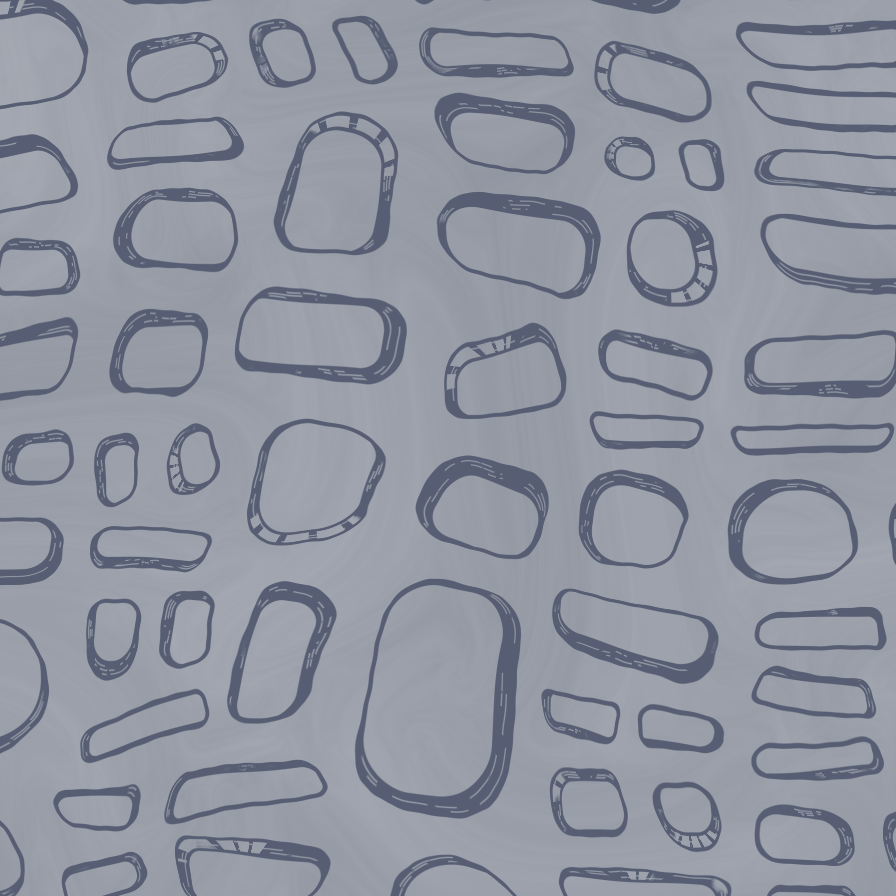
Reproduce this pattern procedurally as a WebGL 1 fragment shader.

```glsl
precision highp float;
// Hand-inked cobblestones with uneven brush outlines on mottled blue-grey.
uniform vec2 u_resolution;

const vec3 INK = vec3(0.34, 0.37, 0.45);
const vec3 GREY_DEEP = vec3(0.565, 0.587, 0.63);
const vec3 GREY_PALE = vec3(0.64, 0.66, 0.697);

float hash(float id, float channel) {
  return fract(sin(id * 12.9898 + channel * 78.233) * 43758.5453);
}

vec2 rotate(vec2 p, float a) {
  float c = cos(a), s = sin(a);
  return vec2(c * p.x + s * p.y, c * p.y - s * p.x);
}

// Smooth hand wobble from two layers of sines.
vec2 wobble(vec2 p, float freq, float amp) {
  return amp * (sin(p.yx * freq + vec2(0.4, 2.1))
       + 0.5 * sin(p * freq * 2.3 + vec2(4.0, 1.0)));
}

// Cloudy mottling from folded, layered sines; roughly -1 to 1.
float clouds(vec2 p) {
  float sum = 0.0, amp = 0.42;
  for (int i = 0; i < 7; i++) {
    p = rotate(p, 0.9) * 1.75 + 3.1;
    p += 0.8 * sin(p.yx * 1.3 + float(i));
    sum += amp * sin(p.x) * cos(p.y);
    amp *= 0.78;
  }
  return sum;
}

// Rounded box with one radius per corner.
float roundBox(vec2 p, vec2 extent, vec4 radii) {
  vec2 side = p.x > 0.0 ? radii.xy : radii.zw;
  float r = p.y > 0.0 ? side.x : side.y;
  vec2 q = abs(p) - extent + r;
  return min(max(q.x, q.y), 0.0) + length(max(q, 0.0)) - r;
}

float fill(float d, float px) {
  return smoothstep(px, -px, d);
}

// Random repeated cuts; leaves the bounds of the cell around p.
void findCell(vec2 p, out vec2 lo, out vec2 hi, out float id) {
  lo = vec2(-0.15);
  hi = vec2(1.15);
  id = 1.0;
  for (int i = 0; i < 8; i++) {
    vec2 size = hi - lo;
    float rest = hash(id, 1.0);
    if (size.x * size.y < mix(0.008, 0.09, rest * rest)) break;
    vec2 cut = mix(lo, hi, mix(0.35, 0.65, hash(id, 2.0)));
    bool wide = size.x > 1.5 * size.y;
    bool upper = wide ? p.x > cut.x : p.y > cut.y;
    if (wide) { if (upper) lo.x = cut.x; else hi.x = cut.x; }
    else { if (upper) lo.y = cut.y; else hi.y = cut.y; }
    id = id * 2.0 + (upper ? 1.0 : 0.0);
  }
}

// Narrowing factor along one axis, t from -1 to 1.
float taper(float t, float amount) {
  return 1.0 - abs(amount) * (0.5 + 0.5 * clamp(t * sign(amount), -1.0, 1.0));
}

// Ink coverage of one stone centred on the origin of its cell.
float stoneInk(vec2 p, vec2 cell, float id, float px) {
  float slim = min(cell.x, cell.y);
  float tilt = mix(-0.4, 0.4, hash(id, 3.0)) * slim / max(cell.x, cell.y);
  float gap = min(mix(0.009, 0.016, hash(id, 4.0)), 0.25 * slim);
  vec2 extent = cell - gap - abs(tilt) * 0.6 * max(cell.yx - 0.6 * slim, 0.0);
  slim = min(extent.x, extent.y);
  vec4 radii = slim * mix(vec4(0.6), vec4(1.0), vec4(hash(id, 5.0),
               hash(id, 6.0), hash(id, 7.0), hash(id, 8.0)));

  p = rotate(p, tilt);
  vec2 t = p / extent;
  p /= vec2(taper(t.y, hash(id, 9.0) * 0.6 - 0.3),
            taper(t.x, hash(id, 10.0) * 0.6 - 0.3));

  // The inner contour leans aside, so the stroke swells on one side.
  float weight = min(mix(0.010, 0.019, hash(id, 11.0)), 0.28 * slim);
  float heading = 6.2832 * hash(id, 12.0);
  vec2 lean = vec2(cos(heading), sin(heading));
  vec2 rough = wobble(p + id, 45.0, 0.0016) + wobble(p, 190.0, 0.0004);
  float outer = roundBox(p + rough, extent, radii);
  float inner = roundBox(p - lean * weight * 0.8 + wobble(p - id, 38.0, 0.0016),
                         extent - weight, radii * (1.0 - weight / slim));
  inner = max(inner, outer + 0.005);
  float ink = fill(max(outer, -inner), px);

  // Thin broken bristle streaks along the stroke.
  float width = inner - outer;
  float depth = -outer / width;
  float angle = atan(p.y, p.x);
  for (int i = 0; i < 3; i++) {
    float n = float(i);
    float track = 0.3 + 0.2 * n + 0.04 * sin(angle * 5.0 + id);
    float broken = sin(angle * (3.0 + n) + id * (n + 1.3)) + 0.6 * sin(angle * 17.0 + n) - 0.35;
    float streak = max(abs(depth - track) * width - 0.0008, -broken * 0.01);
    ink *= 1.0 - 0.85 * fill(max(streak, 0.011 - width), px);
  }

  // Some swollen sides stay open, crossed by a few dark blocks.
  if (hash(id, 13.0) > 0.5) {
    float facing = dot(normalize(p + 0.00001), -lean);
    float open = max((abs(depth - 0.5) - 0.3) * width, 0.016 - width);
    open = max(open, (0.55 - facing) * 0.06);
    float block = (0.7 - sin(angle * 13.0 + id)) * 0.012;
    ink *= 1.0 - fill(max(open, -block), px);
  }
  return ink;
}

void main() {
  vec2 uv = gl_FragCoord.xy / u_resolution.y;
  float px = 0.8 / u_resolution.y;
  vec2 p = uv + wobble(uv, 6.0, 0.022);
  vec2 lo, hi;
  float id;
  findCell(p, lo, hi, id);
  float ink = stoneInk(p - 0.5 * (lo + hi), 0.5 * (hi - lo), id, px);
  vec3 ground = mix(GREY_DEEP, GREY_PALE, clamp(0.5 + 0.45 * clouds(uv * 3.0), 0.0, 1.0));
  gl_FragColor = vec4(mix(ground, INK, ink), 1.0);
}
```
